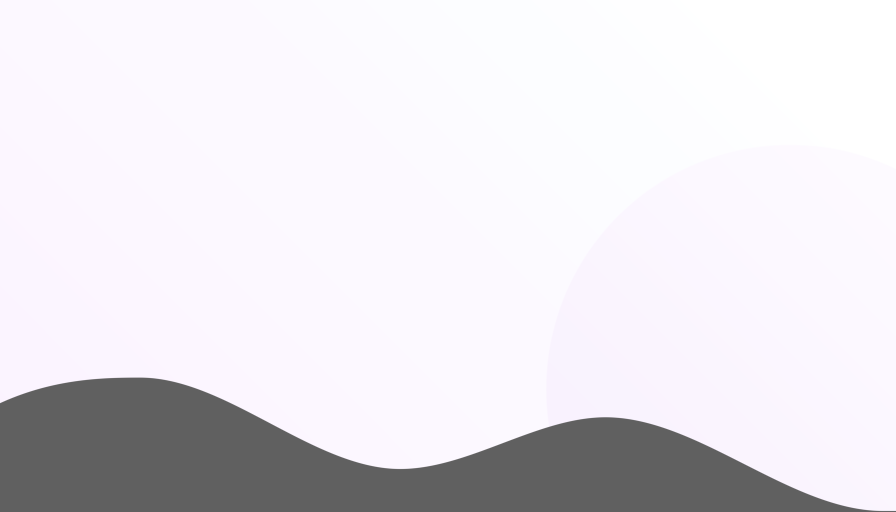
Write a WebGL 2 fragment shader that draws this background.

```glsl
#version 300 es
precision highp float;
// Pale lilac diagonal gradient with a large soft disc behind a rolling grey hill.
uniform vec2 u_resolution;
out vec4 fragColor;

// Eased height between a crest and a trough, flat at both ends
float slope(vec2 from, vec2 to, float x) {
    return mix(from.y, to.y, smoothstep(from.x, to.x, x));
}

float hillHeight(float x) {
    vec2 crestA = vec2(0.274, 0.2625), troughA = vec2(0.783, 0.084);
    vec2 crestB = vec2(1.185, 0.185), troughB = vec2(1.728, 0.002);
    if (x < crestA.x) return crestA.y - 0.05 * pow(1.0 - x / crestA.x, 2.5);
    if (x < troughA.x) return slope(crestA, troughA, x);
    if (x < crestB.x) return slope(troughA, crestB, x);
    return slope(crestB, troughB, x);
}

vec3 skyColor(float t) {
    vec3 color = mix(vec3(0.984, 0.953, 1.0), vec3(0.990, 0.977, 1.0), smoothstep(0.0, 0.5, t));
    color = mix(color, vec3(0.989, 0.991, 1.0), smoothstep(0.5, 0.7, t));
    return mix(color, vec3(1.0), smoothstep(0.7, 0.9, t));
}

void main() {
    // Height units, with the design width fitted to the canvas
    vec2 p = gl_FragCoord.xy / u_resolution * vec2(1.7534, 1.0);
    float pixel = 1.0 / u_resolution.y;

    // Diagonal sky
    vec3 color = skyColor((p.x + p.y) / 2.7534);

    // Soft disc, lighter toward the upper right
    vec2 offset = p - vec2(1.546, 0.240);
    float radius = 0.477;
    float shade = smoothstep(-0.9, 0.9, dot(offset, vec2(0.707)) / radius);
    vec3 discColor = mix(vec3(0.976, 0.949, 0.996), vec3(0.991, 0.979, 1.0), shade);
    float edge = length(offset) - radius;
    color = mix(color, discColor, 1.0 - smoothstep(-pixel, pixel, edge));

    // Hill, with edge distance corrected by the local slope
    float rise = (hillHeight(p.x + 0.002) - hillHeight(p.x - 0.002)) / 0.004;
    float above = (p.y - hillHeight(p.x)) / sqrt(1.0 + rise * rise);
    color = mix(color, vec3(0.376), 1.0 - smoothstep(-0.7 * pixel, 0.7 * pixel, above));

    fragColor = vec4(color, 1.0);
}
```
